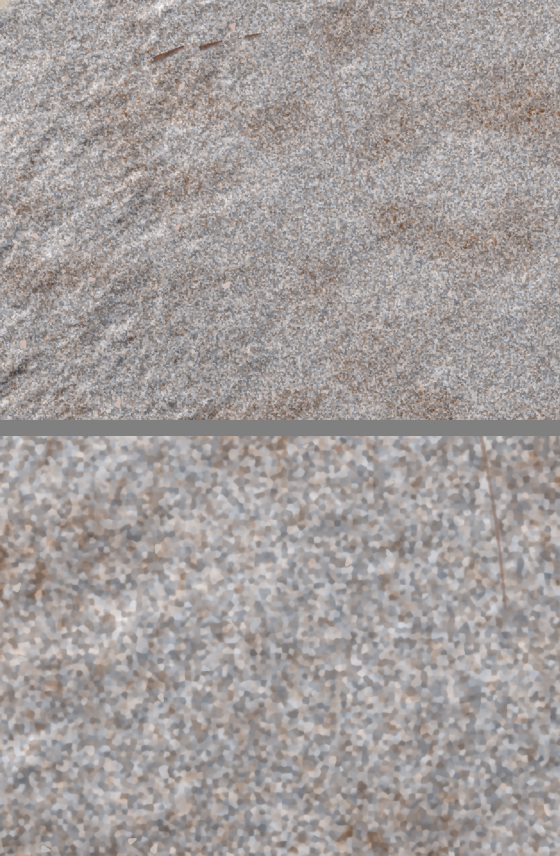
Top: the whole. Bottom: its middle third, enlarged.
Write a WebGL 2 fragment shader that draws this texture.

```glsl
#version 300 es
precision highp float;
// Dry packed sand under soft daylight: fine mixed grains over lumpy ground,
// with rusty stains, pale pebbles, a broken twig and a thin buried root.
// Ground and grains share one blended cellular noise at different scales.
uniform vec2 u_resolution;
out vec4 fragColor;

vec3 hash3(vec2 cell) {
  vec3 q = fract(cell.xyx * vec3(0.1031, 0.1030, 0.0973));
  q += dot(q, q.yxz + 33.33);
  return fract((q.xxy + q.yzz) * q.zyx);
}

mat2 rotation(float angle) {
  float c = cos(angle), s = sin(angle);
  return mat2(c, s, -s, c);
}

// Cellular noise with softly blended borders: x and y are independent, -1 to 1.
vec2 cells(vec2 p, float sharpness) {
  vec2 home = floor(p), sum = vec2(0.0);
  float total = 0.0;
  for (int j = -1; j <= 1; j++) {
    for (int i = -1; i <= 1; i++) {
      vec2 cell = home + vec2(i, j);
      vec2 offset = cell + 0.1 + 0.8 * hash3(cell).xy - p;
      float weight = exp(-sharpness * dot(offset, offset));
      sum += weight * (2.0 * hash3(cell + 71.0).xy - 1.0);
      total += weight;
    }
  }
  return sum / total;
}

// Ground height: lumps drawn out along a rising diagonal.
float groundHeight(vec2 p) {
  vec2 q = rotation(-0.65) * p * vec2(1.0, 1.1);
  q.x *= 0.75;
  return cells(q * 13.0 + 40.0, 4.0).x
       + 0.50 * cells(q * 29.0 + 90.0, 4.0).x
       + 0.30 * cells(q * 63.0 + 150.0, 4.0).x;
}

// Soft elliptical spot, 1 at its centre.
float spot(vec2 p, vec2 centre, vec2 radius) {
  vec2 d = (p - centre) / radius;
  return exp(-dot(d, d));
}

// Coverage of a tapered stick from a to b.
float stick(vec2 p, vec2 a, vec2 b, float radius, float blur) {
  vec2 axis = b - a;
  float t = clamp(dot(p - a, axis) / dot(axis, axis), 0.0, 1.0);
  float d = length(p - a - axis * t) - radius * (1.0 - 0.5 * t);
  return 1.0 - smoothstep(-blur, blur, d);
}

// Scattered rounded stones: x is coverage, y a random tint.
vec2 pebbles(vec2 p, float count, float density, float radius, float blur) {
  vec2 cell = floor(p * count);
  vec3 place = hash3(cell + 17.0), look = hash3(cell + 53.0);
  vec2 d = p - (cell + 0.25 + 0.5 * place.xy) / count;
  d = rotation(6.28 * look.x) * d * vec2(0.75, 1.2);
  float bump = 1.0 + 0.18 * sin(3.0 * atan(d.y, d.x) + 6.28 * look.y);
  float edge = length(d) - radius * bump * (0.55 + 0.45 * look.z);
  return vec2((1.0 - smoothstep(-blur, blur, edge)) * step(place.z, density), look.y);
}

void main() {
  vec2 p = gl_FragCoord.xy / u_resolution.y;
  float blur = 0.8 / u_resolution.y;

  // Broad tone and relief, rougher on the left
  float rough = mix(1.0, 0.38, smoothstep(0.25, 0.75, p.x + 0.12 * sin(5.0 * p.y)));
  float relief = groundHeight(p) - groundHeight(p + vec2(-0.005, 0.007));
  vec2 broad = cells(p * 3.0 + 20.0, 3.0);
  vec2 patchy = cells(p * vec2(8.0, 13.0) + 60.0, 3.0);

  // Rusty stains on cool grey sand
  float stain = spot(p, vec2(1.2, 0.72), vec2(0.14, 0.06))
              + 0.8 * spot(p, vec2(0.58, 0.02), vec2(0.15, 0.05));
  float rust = smoothstep(-0.2, 1.0, 0.55 * broad.y + 0.7 * patchy.y + stain);
  vec3 color = mix(vec3(0.668, 0.651, 0.652), vec3(0.595, 0.530, 0.495), 0.75 * rust);
  color += 0.025 * broad.x + 0.018 * patchy.x + 0.27 * rough * relief;
  color -= 0.07 * spot(p, vec2(0.30, 0.15), vec2(0.35, 0.22));
  color += 0.03 * spot(p, vec2(0.05, 0.65), vec2(0.25, 0.3));

  // Grains: fine speckle, larger crumbs and a few orange or dark ones
  vec2 fine = cells(p * 235.0, 6.0);
  vec2 crumb = cells(p * 125.0 + 31.0, 6.0);
  color += 0.135 * fine.x + 0.055 * crumb.x;
  color += vec3(0.022, -0.002, -0.024) * (fine.y + 0.7 * crumb.y);
  color -= vec3(0.06, 0.10, 0.13) * smoothstep(0.45, 0.95, crumb.y) * (0.5 + rust);

  // Thin root, curving down the right of centre
  vec2 bent = p - vec2(0.006 * sin(13.0 * p.y), 0.0);
  float root = stick(bent, vec2(0.781, 0.95), vec2(0.842, 0.53), 0.0022, 1.5 * blur);
  color = mix(color, vec3(0.55, 0.43, 0.38), 0.55 * root);

  // Twig broken into shrinking pieces, each with a shadow
  for (int i = 0; i < 3; i++) {
    float n = float(i);
    vec2 start = vec2(0.37, 0.861) + n * vec2(0.108, 0.026);
    vec2 end = start + vec2(0.066, 0.028 - 0.008 * n) * (1.0 - 0.25 * n);
    float shadow = stick(p + vec2(-0.001, 0.004), start, end, 0.005, 3.0 * blur);
    float wood = stick(p, start, end, 0.0048 - 0.0008 * n, blur);
    color = mix(color, vec3(0.30, 0.25, 0.24), 0.6 * shadow);
    color = mix(color, vec3(0.46, 0.33, 0.27) + 0.06 * fine.x, wood);
  }

  // Pale chips and rarer stones
  vec2 chip = pebbles(p, 34.0, 0.16, 0.0030, blur);
  vec2 stone = pebbles(p + 3.0, 8.0, 0.12, 0.0095, blur);
  color = mix(color, mix(vec3(0.76, 0.79, 0.82), vec3(0.84, 0.79, 0.74), chip.y), 0.8 * chip.x);
  color = mix(color, mix(vec3(0.84, 0.83, 0.82), vec3(0.82, 0.70, 0.67), stone.y), stone.x);

  // Pale corner
  color = mix(color, vec3(0.80, 0.75, 0.68), spot(p, vec2(0.0, 1.0), vec2(0.025)));
  fragColor = vec4(clamp(color, 0.0, 1.0), 1.0);
}
```
